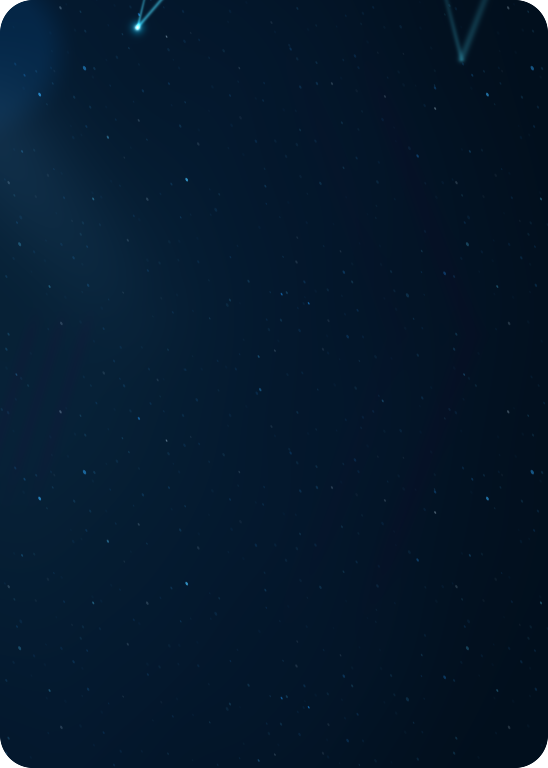
Give the GLSL for this background, as a Shadertoy shader.

```glsl
// Night sky on a rounded card: a blue gradient with a lit upper-left corner,
// faint chevron bands, two pairs of light beams and a repeating star field.
// Lengths are in canvas heights; stars come from hashed cells that tile.

const vec3 SKY_LIT    = vec3(0.026, 0.130, 0.215);
const vec3 SKY_MID    = vec3(0.014, 0.092, 0.175);
const vec3 SKY_DARK   = vec3(0.005, 0.058, 0.112);
const vec3 DISC_BLUE  = vec3(0.002, 0.050, 0.092);
const vec3 HAZE_GREY  = vec3(0.042, 0.066, 0.084);
const vec3 BAND_TINT  = vec3(0.016, -0.014, 0.003);
const vec3 BEAM_TEAL  = vec3(0.22, 0.62, 0.66);
const vec3 STAR_BLUE  = vec3(0.08, 0.38, 0.62);
const vec3 STAR_TEAL  = vec3(0.32, 0.72, 0.78);
const vec2 STAR_TILE  = vec2(0.583, 0.526);

vec2 hash2(vec2 p) {
    vec3 q = fract(vec3(p.xyx) * vec3(0.1031, 0.1030, 0.0973));
    q += dot(q, q.yzx + 33.33);
    return fract((q.xx + q.yz) * q.zy);
}

// Gradient noise, roughly -0.7 to 0.7
float cornerSlope(vec2 cell, vec2 offset) {
    float angle = 6.2832 * hash2(cell).x;
    return dot(vec2(cos(angle), sin(angle)), offset);
}

float gradientNoise(vec2 p) {
    vec2 i = floor(p), f = fract(p), e = vec2(1.0, 0.0);
    vec2 w = f * f * f * (f * (f * 6.0 - 15.0) + 10.0);
    float low  = mix(cornerSlope(i, f), cornerSlope(i + e, f - e), w.x);
    float high = mix(cornerSlope(i + e.yx, f - e.yx), cornerSlope(i + 1.0, f - 1.0), w.x);
    return mix(low, high, w.y);
}

float gauss(float d, float width) {
    return exp(-d * d / (width * width));
}

// Distance to a segment in x, position along it in y
vec2 segment(vec2 p, vec2 a, vec2 b) {
    vec2 ab = b - a;
    float t = clamp(dot(p - a, ab) / dot(ab, ab), 0.0, 1.0);
    return vec2(length(p - a - ab * t), t);
}

float beam(vec2 p, vec2 tip, vec2 end, float width, float fade) {
    vec2 s = segment(p, tip, end);
    return gauss(s.x, width) * mix(1.0, fade, s.y);
}

// Soft band shaped like ">" with its point at apex
float chevron(vec2 p, vec2 apex, float slope, float width) {
    return gauss(p.x - apex.x + slope * abs(p.y - apex.y), width);
}

float roundedBox(vec2 p, vec2 halfSize, float radius) {
    vec2 q = abs(p) - halfSize + radius;
    return length(max(q, 0.0)) + min(max(q.x, q.y), 0.0) - radius;
}

// One soft, slightly slanted star per cell; wrapped cell numbers repeat the field
vec3 starLayer(vec2 p, vec2 cells, float radius, float density, float seed, float pixel) {
    vec2 grid = p / STAR_TILE * cells;
    vec2 id = mod(floor(grid), cells) + seed;
    vec2 place = 0.08 + 0.84 * hash2(id);
    vec2 traits = hash2(id + 57.0);
    vec2 kind = hash2(id + 131.0);
    vec2 d = (fract(grid) - place) * STAR_TILE / cells;
    d = vec2(d.x + 0.3 * d.y, 0.7 * d.y);
    float size = radius * mix(0.6, 1.15, traits.y);
    float disc = 1.0 - smoothstep(size - 0.6 * pixel, size + 0.6 * pixel, length(d));
    vec3 tint = mix(STAR_BLUE, STAR_TEAL, kind.x * kind.x);
    tint = mix(tint, vec3(0.75, 0.8, 0.8), step(0.92, kind.x));
    return tint * disc * step(traits.x, density) * mix(0.2, 1.0, kind.y * kind.y);
}

vec3 sky(vec2 p) {
    float reach = length((p - vec2(0.0, 0.54)) / vec2(0.72, 0.95));
    vec3 color = mix(SKY_LIT, SKY_MID, smoothstep(0.08, 0.60, reach));
    color = mix(color, SKY_DARK, smoothstep(0.50, 1.12, reach));
    color *= 1.0 + 0.05 * gradientNoise(p * vec2(6.0, 4.0));

    // Blue disc and the grey haze falling from it
    float disc = length(p - vec2(-0.025, 0.935));
    color += DISC_BLUE * (1.0 - smoothstep(0.075, 0.128, disc)) * mix(0.5, 1.0, smoothstep(0.82, 0.93, p.y));
    vec2 haze = segment(p, vec2(-0.01, 0.825), vec2(0.17, 0.59));
    color += HAZE_GREY * gauss(haze.x, 0.072) * mix(1.0, 0.2, haze.y);

    // Broad bands at the right, narrow ones at the lower left
    for (int i = 0; i < 3; i++) {
        float k = float(i);
        float broad = chevron(p, vec2(0.425 + 0.095 * k, 0.563), 0.38, 0.016);
        float narrow = chevron(p, vec2(0.05 + 0.035 * k, 0.6), 0.3, 0.009);
        color += BAND_TINT * broad * 0.35 * k * smoothstep(0.42, 0.25, abs(p.y - 0.563));
        color += BAND_TINT * narrow * 0.9 * smoothstep(0.61, 0.56, p.y) * smoothstep(0.32, 0.42, p.y);
    }
    return color;
}

void mainImage(out vec4 fragColor, in vec2 fragCoord) {
    vec2 p = fragCoord / iResolution.y;
    float aspect = iResolution.x / iResolution.y;
    float pixel = 1.0 / iResolution.y;
    vec3 color = sky(p);

    // Stars: many faint specks, some middling, a few bright
    color += 0.20 * starLayer(p, vec2(23.0, 21.0), 0.0013, 0.60, 3.0, pixel);
    color += 0.45 * starLayer(p, vec2(13.0, 12.0), 0.0015, 0.28, 41.0, pixel);
    color += 0.85 * starLayer(p, vec2(6.0, 5.0), 0.0017, 0.50, 83.0, pixel);

    // Sharp left beams with a glowing tip, blurred right beams
    vec2 leftTip = vec2(0.179, 0.964), rightTip = vec2(0.601, 0.923);
    float sharp = beam(p, leftTip, vec2(0.189, 1.005), 0.0018, 0.6)
                + beam(p, leftTip, vec2(0.214, 1.005), 0.0023, 0.9);
    float blurred = beam(p, rightTip, vec2(0.580, 1.005), 0.0034, 0.60)
                  + beam(p, rightTip, vec2(0.633, 1.005), 0.0050, 0.70);
    color += BEAM_TEAL * (0.65 * sharp + 0.27 * blurred);
    float tipDistance = length(p - leftTip);
    color += vec3(0.0, 0.32, 0.38) * gauss(tipDistance, 0.0085);
    color += vec3(0.70, 0.58, 0.52) * gauss(tipDistance, 0.0036);

    // Rounded card on white
    vec2 halfSize = 0.5 * vec2(aspect, 1.0);
    float edge = roundedBox(p - halfSize, halfSize, 0.043);
    color = mix(color, vec3(1.0), smoothstep(-0.5 * pixel, 0.5 * pixel, edge));
    fragColor = vec4(clamp(color, 0.0, 1.0), 1.0);
}
```
